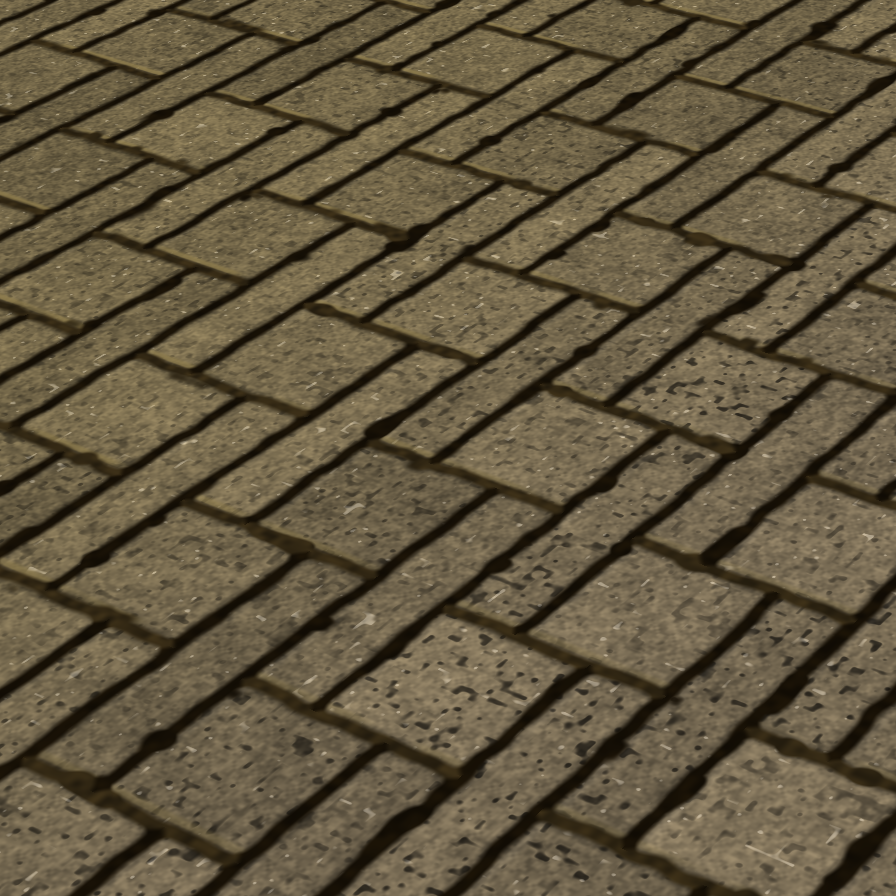
Reproduce this texture procedurally as a Shadertoy shader.

```glsl
// Weathered paving of square slabs and long planks, seen in perspective.

float hash(vec2 p) {
    vec3 q = fract(p.xyx * vec3(0.1031, 0.1030, 0.0973));
    q += dot(q, q.yzx + 33.33);
    return fract((q.x + q.y) * q.z);
}

float noise(vec2 p) {
    vec2 i = floor(p), f = fract(p);
    f = f * f * (3.0 - 2.0 * f);
    return mix(mix(hash(i), hash(i + vec2(1, 0)), f.x),
               mix(hash(i + vec2(0, 1)), hash(i + vec2(1, 1)), f.x), f.y);
}

// Canvas position to ground position: x along the planks, y across them.
vec2 groundPoint(vec2 canvas) {
    mat3 groundToCanvas = mat3(0.1582, -0.069, 0.0522,
                               0.1319, 0.0378, -0.0333,
                               0.2734, 0.5859, 1.0);
    vec3 g = inverse(groundToCanvas) * vec3(canvas.x, 1.0 - canvas.y, 1.0);
    return g.xy / g.z;
}

// Each half-unit band repeats: upper half slab, plank, lower half slab.
void findStone(vec2 ground, out vec2 local, out vec2 size, out vec2 id) {
    float band = floor(ground.y * 2.0);
    float run = (ground.x - band) / 4.0;
    float x = fract(run) * 4.0;
    local = vec2(x, ground.y - band * 0.5);
    size = vec2(1.0);
    id = vec2(floor(run), band);
    if (x >= 3.0) {
        local += vec2(-3.0, 0.5);
        id += vec2(1.0, -1.0);
    } else if (x >= 1.0) {
        local.x -= 1.0;
        size = vec2(2.0, 0.5);
        id += 71.0;
    }
}

void mainImage(out vec4 fragColor, in vec2 fragCoord) {
    vec2 canvas = fragCoord / iResolution.xy;
    vec2 ground = groundPoint(canvas);
    vec2 local, size, id;
    findStone(ground, local, size, id);
    float tone = hash(id);

    // Rounded outline with chipped, uneven edges.
    vec2 wobble = vec2(noise(ground * 7.0), noise(ground * 7.0 + 40.0)) - 0.5;
    vec2 box = abs(local - size * 0.5 + wobble * 0.035) - size * 0.5 + 0.085;
    float edge = length(max(box, 0.0)) + min(max(box.x, box.y), 0.0) - 0.045;
    edge += 0.05 * smoothstep(0.72, 0.95, noise(ground * 4.5 + 17.0));
    float soft = 0.014 + 0.6 * max(fwidth(ground.x), fwidth(ground.y));
    float stone = 1.0 - smoothstep(-soft, soft, edge);

    // Stone face: per-stone tone, blotches, grain and specks.
    float sunny = smoothstep(0.3, 1.2, canvas.y + 0.5 - 0.6 * canvas.x);
    vec3 face = mix(vec3(0.465, 0.415, 0.325), vec3(0.455, 0.405, 0.285), sunny);
    float blotch = noise(ground * 5.0 + id * 3.0) - 0.5;
    float grain = noise(ground * vec2(24.0, 28.0)) + noise(ground * 47.0 + 9.0) - 1.0;
    face *= 1.0 + 0.18 * (tone - 0.5) + 0.14 * blotch + 0.25 * grain;
    float roughness = mix(0.45, 0.2, sunny) * (0.5 + hash(id + 5.0));
    face *= 1.0 - roughness * smoothstep(0.68, 0.92, noise(ground * 21.0 + 60.0));
    face += 0.22 * smoothstep(0.88, 0.98, noise(ground * 19.0 + 90.0));
    face *= 1.0 - 0.25 * smoothstep(-0.05, 0.0, edge);

    // Yellow lit near ends and faintly pale upper long sides.
    float worn = noise(ground * 3.0 + 25.0);
    float litEnd = smoothstep(0.03, 0.05, local.x) * (1.0 - smoothstep(0.07, 0.11, local.x));
    face = mix(face, vec3(0.56, 0.49, 0.30), litEnd * (0.3 + 0.5 * sunny) * smoothstep(0.1, 0.6, worn));
    float litSide = smoothstep(0.04, 0.06, local.y) * (1.0 - smoothstep(0.07, 0.12, local.y));
    face += 0.045 * litSide * worn;

    // Joints: near black along the planks, brown soil across their ends.
    float acrossEnd = smoothstep(-0.03, 0.03, box.x - box.y);
    vec3 joint = mix(vec3(0.085, 0.06, 0.02), vec3(0.19, 0.15, 0.075), acrossEnd);
    joint *= 0.7 + 0.6 * noise(ground * 18.0 + 30.0);

    fragColor = vec4(mix(joint, face, stone), 1.0);
}
```
